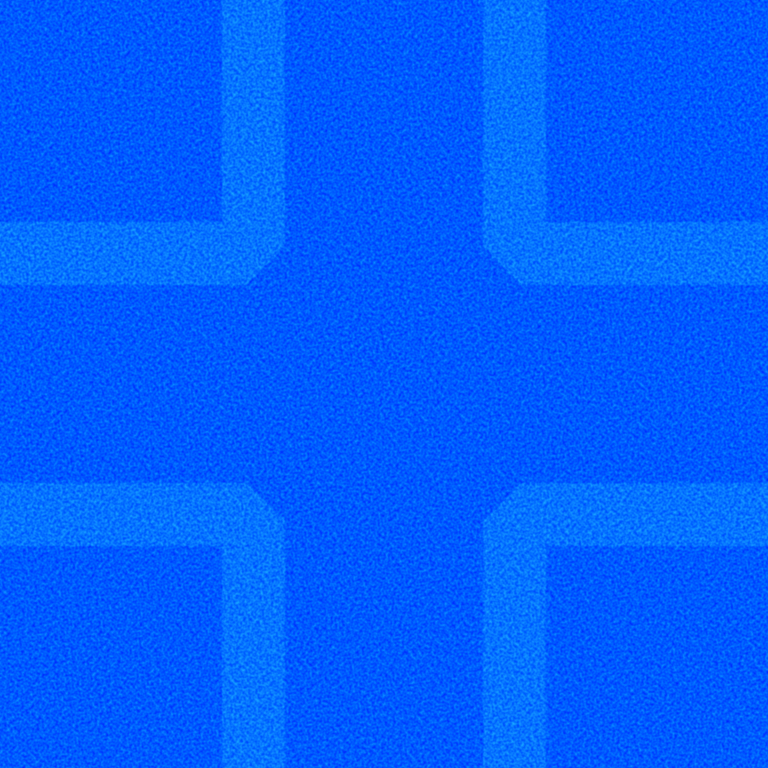
This pattern is drawn by a Shadertoy shader. Its source:

```glsl
// Draws pale blue square frames with bevelled outer corners on grainy blue.

const float PERIOD = 1.0;
const float OUTER_HALF = 0.371;
const float INNER_HALF = 0.289;
const float BEVEL = 0.050;
const float EDGE_SOFTNESS = 0.0025;
const vec3 GROUND = vec3(-0.020, 0.351, 1.0);
const vec3 FRAME = vec3(0.025, 0.452, 1.0);
const vec3 GRAIN_TINT = vec3(0.060, 0.178, 0.0);

// Pseudo-random unit gradient for a lattice point
vec2 latticeGradient(vec2 cell) {
    uvec2 k = uvec2(ivec2(cell)) * uvec2(1597u, 3571u);
    uint h = (k.x ^ k.y) * 747796405u + 289133u;
    h = ((h >> 15u) ^ h) * 277803u;
    h ^= h >> 13u;
    float angle = float(h & 65535u) * 6.28319 / 65536.0;
    return vec2(cos(angle), sin(angle));
}

float gradientNoise(vec2 p) {
    vec2 i = floor(p), f = p - i;
    vec2 w = f * f * f * (f * (f * 6.0 - 15.0) + 10.0);
    vec2 e = vec2(1.0, 0.0);
    float a = dot(latticeGradient(i), f);
    float b = dot(latticeGradient(i + e.xy), f - e.xy);
    float c = dot(latticeGradient(i + e.yx), f - e.yx);
    float d = dot(latticeGradient(i + e.xx), f - e.xx);
    return mix(mix(a, b, w.x), mix(c, d, w.x), w.y);
}

// Two rotated octaves hide the lattice directions
float grain(vec2 p) {
    mat2 turn = mat2(0.8, 0.6, -0.6, 0.8);
    return gradientNoise(turn * p * 307.0) + gradientNoise(p * turn * 213.0 + 41.3);
}

float squareDistance(vec2 p, float halfSize) {
    vec2 q = abs(p) - halfSize;
    return max(q.x, q.y);
}

float bevelledSquareDistance(vec2 p, float halfSize, float bevel) {
    vec2 q = abs(p) - halfSize;
    return max(max(q.x, q.y), (q.x + q.y + bevel) * 0.70711);
}

// Solid frame: bevelled outside, sharp inside
float frameDistance(vec2 p, float outerHalf, float innerHalf, float bevel) {
    return max(bevelledSquareDistance(p, outerHalf, bevel), -squareDistance(p, innerHalf));
}

float coverage(float dist, float blur) {
    return clamp(0.5 - dist / blur, 0.0, 1.0);
}

void mainImage(out vec4 fragColor, in vec2 fragCoord) {
    vec2 uv = fragCoord / iResolution.y;
    float blur = max(EDGE_SOFTNESS, 1.0 / iResolution.y);

    // Frames are centred on the corners of the tile
    vec2 local = (fract(uv / PERIOD + 0.5) - 0.5) * PERIOD;
    float dist = frameDistance(local, OUTER_HALF, INNER_HALF, BEVEL);

    vec3 color = mix(GROUND, FRAME, coverage(dist, blur));
    color += GRAIN_TINT * grain(uv);
    fragColor = vec4(clamp(color, 0.0, 1.0), 1.0);
}
```
